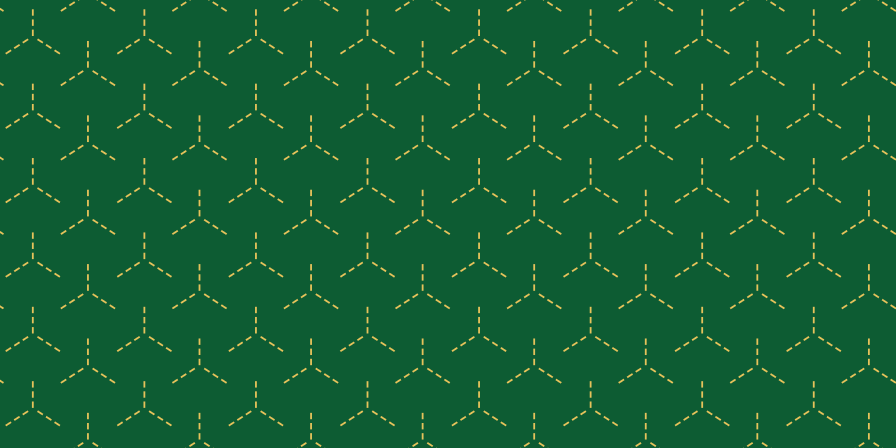
Reproduce this pattern procedurally as a Shadertoy shader.

```glsl
// Dashed three-armed stars in gold thread on green cloth.
// Two interleaved grids of stars share one tile; each arm is a row of
// repeated dashes, drawn by distance with smoothed edges.

const vec3 GREEN = vec3(0.05, 0.36, 0.20);
const vec3 GOLD = vec3(0.90, 0.76, 0.355);

// Lengths are in tile heights.
const float TILES_DOWN = 6.0235;
const vec2 TILE = vec2(1.5, 1.0);
const vec2 STAR_A = vec2(0.4412, 0.5365);
const vec2 STAR_B = vec2(1.1824, 0.1106);

const float LINE_WIDTH = 0.0243;
const float DASH_LENGTH = 0.086;
const float DASH_PITCH = 0.1365;
const float DASH_COUNT = 3.0;
const float STEM_START = 0.003;
const float ARM_START = 0.075;
const vec2 STEM_DIR = vec2(0.0, 1.0);
const vec2 ARM_DIR = vec2(0.84, -0.543);

// Offset from the nearest copy of a repeated centre.
vec2 repeatAround(vec2 p, vec2 centre, vec2 period) {
    vec2 q = p - centre;
    return q - period * floor(q / period + 0.5);
}

// Coverage of a centred box, smoothed over one pixel on each axis.
float boxCoverage(vec2 p, vec2 halfSize, float pixel) {
    vec2 edge = clamp(0.5 + (halfSize - abs(p)) / pixel, 0.0, 1.0);
    return edge.x * edge.y;
}

// Row of dashes leaving the origin along a unit direction.
float dashedRay(vec2 p, vec2 dir, float start, float pixel) {
    float along = dot(p, dir) - start - 0.5 * DASH_LENGTH;
    float across = dir.x * p.y - dir.y * p.x;
    float index = clamp(floor(along / DASH_PITCH + 0.5), 0.0, DASH_COUNT - 1.0);
    vec2 local = vec2(along - index * DASH_PITCH, across);
    return boxCoverage(local, 0.5 * vec2(DASH_LENGTH, LINE_WIDTH), pixel);
}

// Upright stem and two mirrored lower arms.
float star(vec2 p, float pixel) {
    float stem = dashedRay(p, STEM_DIR, STEM_START, pixel);
    float arms = dashedRay(vec2(abs(p.x), p.y), ARM_DIR, ARM_START, pixel);
    return max(stem, arms);
}

void mainImage(out vec4 fragColor, in vec2 fragCoord) {
    float pixel = TILES_DOWN / iResolution.y;
    vec2 p = fragCoord * pixel;

    // Both staggered grids of stars
    float thread = max(star(repeatAround(p, STAR_A, TILE), pixel),
                       star(repeatAround(p, STAR_B, TILE), pixel));

    fragColor = vec4(mix(GREEN, GOLD, thread), 1.0);
}
```
